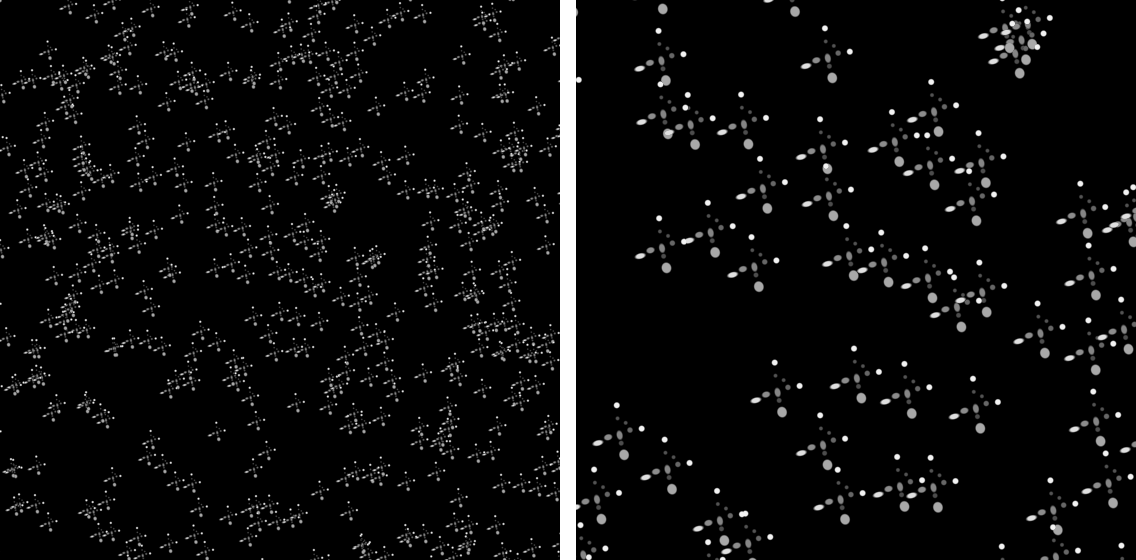
Left, the full canvas; right, a detail of the centre.
This pattern is drawn by a Shadertoy shader. Its source:

```glsl
// Small four-armed sprigs of grey and white beads scattered over black.
// Each coarse grid cell holds a random number of sprigs at hashed places;
// a sprig is a few soft ellipses, joined by taking the brightest.

const float CELL_SIZE = 0.1;       // side of a scatter cell, in canvas heights
const float SPRIG_SIZE = 0.0156;   // arm length of a sprig, in canvas heights
const int CANDIDATES = 16;         // possible sprigs in each cell
const float SPARSE = 0.11;         // lowest chance that a candidate is drawn
const float DENSE = 0.42;          // highest chance that a candidate is drawn

// Integer hash: three random values from 0 to 1
vec3 hash3(ivec3 key) {
    uvec3 v = uvec3(key + 64) * 1664525u + 1013904223u;
    v.x += v.y * v.z;
    v.y += v.z * v.x;
    v.z += v.x * v.y;
    v ^= v >> 16u;
    v.x += v.y * v.z;
    v.y += v.z * v.x;
    v.z += v.x * v.y;
    return vec3(v >> 8u) / 16777216.0;
}

// Smooth-edged ellipse, tilted by an angle and scaled by a grey tone
float bead(vec2 p, vec2 radii, float angle, float tone, float blur) {
    float c = cos(angle), s = sin(angle);
    vec2 q = vec2(c * p.x + s * p.y, c * p.y - s * p.x);
    float dist = (length(q / radii) - 1.0) * min(radii.x, radii.y);
    return tone * (1.0 - smoothstep(-blur, blur, dist));
}

// One arm: a large bead at the tip and a dimmer one halfway along
float arm(vec2 p, vec2 tip, vec2 tipRadii, float tipTone,
          vec2 innerRadii, float innerTone, float blur) {
    float angle = 0.25;
    float outer = bead(p - tip, tipRadii, angle, tipTone, blur);
    float inner = bead(p - 0.5 * tip, innerRadii, angle, innerTone, blur);
    return max(outer, inner);
}

// Whole sprig in units of its arm length
float sprig(vec2 p, float blur) {
    float top = arm(p, vec2(-0.06, 1.0), vec2(0.11), 0.95, vec2(0.07), 0.32, blur);
    float right = arm(p, vec2(0.89, 0.11), vec2(0.11), 0.95, vec2(0.10), 0.40, blur);
    float left = arm(p, vec2(-0.78, -0.44), vec2(0.19, 0.10), 0.88, vec2(0.15, 0.11), 0.55, blur);
    float bottom = arm(p, vec2(0.22, -0.89), vec2(0.18, 0.20), 0.66, vec2(0.09), 0.30, blur);
    float core = bead(p - vec2(0.05, -0.14), vec2(0.11, 0.17), 0.2, 0.52, blur);
    float speck = bead(p - vec2(0.28, 0.33), vec2(0.07), 0.0, 0.32, blur);
    return max(max(max(top, right), max(left, bottom)), max(core, speck));
}

// Brightest sprig among the candidates of one cell
float cellSprigs(vec2 p, ivec2 cell, float blur) {
    float tone = 0.0;
    float chance = mix(SPARSE, DENSE, hash3(ivec3(cell, CANDIDATES)).x);
    chance *= 0.95;
    for (int i = 0; i < CANDIDATES; i++) {
        vec3 rnd = hash3(ivec3(cell, i));
        vec2 local = (p - (vec2(cell) + rnd.xy) * CELL_SIZE) / SPRIG_SIZE;
        if (rnd.z < chance && dot(local, local) < 2.0)
            tone = max(tone, sprig(local, blur));
    }
    return tone;
}

void mainImage(out vec4 fragColor, in vec2 fragCoord) {
    vec2 p = fragCoord / iResolution.y;
    float blur = 0.9 / (iResolution.y * SPRIG_SIZE);

    // The four nearest cells cover every sprig that can reach this point
    ivec2 corner = ivec2(floor(p / CELL_SIZE - 0.5));
    float tone = 0.0;
    for (int y = 0; y < 2; y++)
        for (int x = 0; x < 2; x++)
            tone = max(tone, cellSprigs(p, corner + ivec2(x, y), blur));

    fragColor = vec4(vec3(tone), 1.0);
}
```
